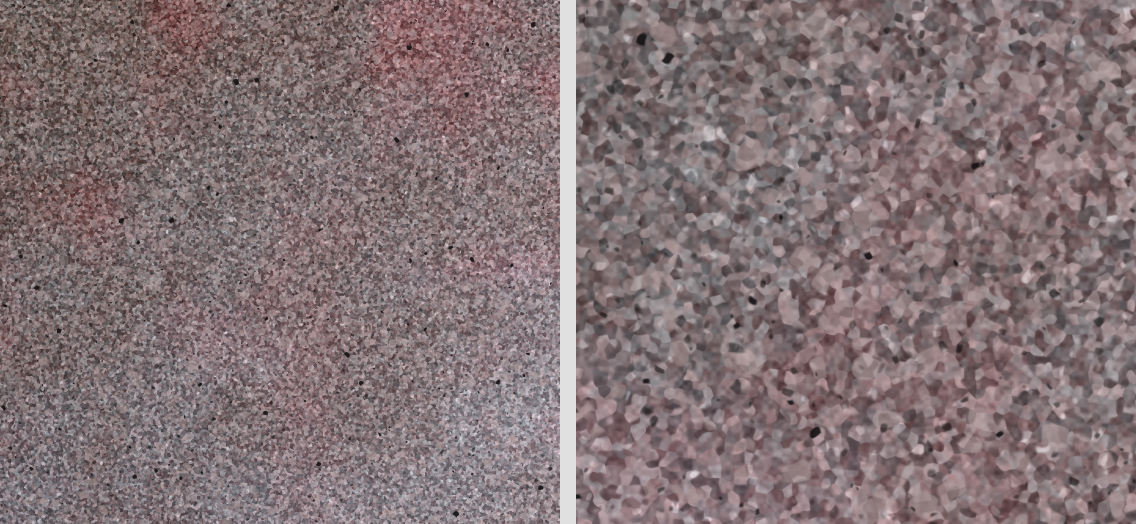
Left: the whole. Right: its middle third, enlarged.
Give the GLSL for this texture, as a Shadertoy shader.

```glsl
#define GRAIN_SIZE 0.0056
#define GRAIN_CONTRAST 0.31
#define DUST_SIZE 0.0030
#define DUST_CONTRAST 0.15
#define CRYSTAL_SIZE 0.022
#define CHIP_SIZE 0.0115
#define SPECK_SIZE 0.0115
#define SPOT_SIZE 0.046
#define EDGE_SOFTNESS 0.0011
#define PATCH_SCALE 5.0
#define RED_TINT vec3(0.060, -0.022, -0.012)
#define COOL_TINT vec3(-0.012, 0.008, 0.018)

vec3 hash3(vec2 p) {
    vec3 q = fract(p.xyx * vec3(0.1031, 0.1030, 0.0973));
    q += dot(q, q.yxz + 33.33);
    return fract((q.xxy + q.yzz) * q.zyx);
}

float valueNoise(vec2 p) {
    vec2 id = floor(p), f = fract(p);
    f = f * f * (3.0 - 2.0 * f);
    float low = mix(hash3(id).x, hash3(id + vec2(1, 0)).x, f.x);
    float high = mix(hash3(id + vec2(0, 1)).x, hash3(id + vec2(1, 1)).x, f.x);
    return mix(low, high, f.y);
}

float fbm(vec2 p) {
    float sum = 0.0, amp = 0.5;
    for (int i = 0; i < 4; i++) {
        sum += amp * valueNoise(p);
        p = mat2(1.6, 1.2, -1.2, 1.6) * p + 7.3;
        amp *= 0.5;
    }
    return sum / 0.9375;
}

// Soft cellular grains, each with its own random tone and tint
vec3 grains(vec2 p) {
    vec2 id = floor(p);
    vec4 sum = vec4(0.0);
    for (int j = -1; j <= 1; j++)
    for (int i = -1; i <= 1; i++) {
        vec2 cell = id + vec2(i, j);
        vec2 d = p - cell - hash3(cell + 11.7).xy;
        sum += vec4(hash3(cell + 83.1), 1.0) * exp(-11.0 * dot(d, d));
    }
    return sum.rgb / sum.a - 0.5;
}

// Scattered angular flakes: x is coverage, y is a random tone.
// The radius range is measured in cells.
vec2 flakes(vec2 p, float size, float share, vec2 radius, float seed) {
    float soft = max(EDGE_SOFTNESS, 0.7 / iResolution.y) / size;
    vec2 g = p / size, id = floor(g), best = vec2(0.0);
    for (int j = -1; j <= 1; j++)
    for (int i = -1; i <= 1; i++) {
        vec2 cell = id + vec2(i, j);
        vec3 place = hash3(cell + seed), shape = hash3(cell + seed + 57.3);
        if (place.z > share) continue;
        float c = cos(6.2832 * shape.x), s = sin(6.2832 * shape.x);
        vec2 d = mat2(c, s, -s, c) * (g - cell - place.xy);
        d.x *= 1.0 + 0.6 * shape.y;
        float box = max(abs(d.x), abs(d.y));
        float dist = mix(length(d), box, 0.5) - mix(radius.x, radius.y, shape.z * shape.z);
        float cover = 1.0 - smoothstep(-soft, soft, dist);
        if (cover > best.x) best = vec2(cover, place.z / share);
    }
    return best;
}

float glow(vec2 p, vec2 center, vec2 spread) {
    vec2 d = (p - center) / spread;
    return exp(-dot(d, d));
}

void mainImage(out vec4 fragColor, in vec2 fragCoord) {
    vec2 p = fragCoord / iResolution.y;
    vec2 uv = fragCoord / iResolution.xy;

    // Broad light: brown shade at upper left, cool sheen at lower right
    vec3 lower = mix(vec3(0.465, 0.415, 0.430), vec3(0.570, 0.525, 0.545), uv.x);
    vec3 upper = mix(vec3(0.420, 0.355, 0.330), vec3(0.500, 0.422, 0.425), uv.x);
    vec3 color = mix(lower, upper, uv.y);

    // Cloudy mineral patches
    float cloud = fbm(p * PATCH_SCALE + 3.1);
    float haze = fbm(p * PATCH_SCALE * 1.4 + 21.7);
    float redness = smoothstep(0.45, 0.75, cloud) * (0.35 + 0.75 * uv.y);
    float vein = glow(p, vec2(0.97, 0.50 + 0.06 * (cloud - 0.5)), vec2(0.16, 0.045));
    color += RED_TINT * (redness + 0.8 * vein * smoothstep(0.35, 0.6, haze));
    color += COOL_TINT * smoothstep(0.4, 0.7, haze);
    color += 0.10 * (haze - 0.5);
    float sheen = glow(p, vec2(0.99, 0.48), vec2(0.04, 0.025))
                + 0.7 * glow(p, vec2(0.98, 0.19), vec2(0.16, 0.07));
    color += sheen * vec3(0.045, 0.060, 0.068);

    // Fine grain
    vec2 warped = p + 0.003 * (vec2(valueNoise(p * 170.0), valueNoise(p * 170.0 + 40.0)) - 0.5);
    vec3 grain = grains(warped / GRAIN_SIZE);
    color += GRAIN_CONTRAST * grain.x + 0.05 * grain.y * vec3(1.0, -0.4, -0.5);
    color += DUST_CONTRAST * (valueNoise(p / DUST_SIZE) - 0.5);

    // Pale crystals and chips, pinkish to cool white
    vec2 crystal = flakes(warped, CRYSTAL_SIZE, 0.42, vec2(0.14, 0.42), 5.2);
    vec2 chip = flakes(warped, CHIP_SIZE, 0.40, vec2(0.14, 0.38), 131.4);
    vec3 pale = mix(vec3(0.145, 0.120, 0.115), vec3(0.135, 0.150, 0.155), chip.y);
    color += chip.x * pale * (0.4 + 0.9 * chip.y);
    vec3 crystalColor = lower * 0.5 + upper * 0.5 + mix(vec3(0.13, 0.10, 0.10), vec3(0.19), crystal.y);
    color = mix(color, crystalColor + 0.10 * grain.x, 0.65 * crystal.x);

    // Dark mica specks and sparse black spots
    vec2 speck = flakes(warped, SPECK_SIZE, 0.22, vec2(0.10, 0.28), 217.6);
    color *= 1.0 - speck.x * (0.2 + 0.35 * speck.y);
    vec2 spot = flakes(warped, SPOT_SIZE, 0.26, vec2(0.035, 0.115), 319.8);
    color = mix(color, vec3(0.085, 0.075, 0.080), 0.92 * spot.x);

    fragColor = vec4(clamp(color, 0.0, 1.0), 1.0);
}
```
